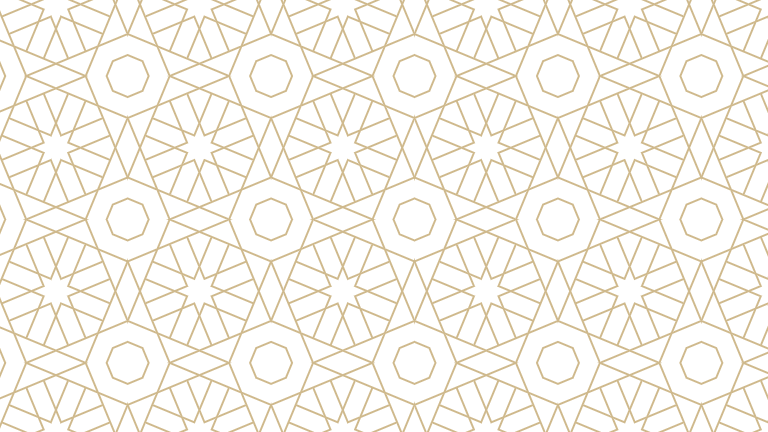
Write a WebGL 1 fragment shader that draws this pattern.

```glsl
precision highp float;
// Geometric lattice of thin gold lines on white: eightfold stars with kites,
// set in octagons, alternating with small nested octagons. Each square cell
// is folded by its mirror lines, so a few line distances draw everything.

uniform vec2 u_resolution;

// Unit normals at 22.5 and 67.5 degrees, the only line directions used
const vec2 FLAT = vec2(0.92388, 0.38268);
const vec2 STEEP = vec2(0.38268, 0.92388);
const float APOTHEM = 0.38268;

// Long lines that form the octagons, for p folded to 0 <= y <= x <= 0.5
float latticeLines(vec2 p) {
  float around = abs(dot(p, FLAT) - APOTHEM);
  float sideways = abs(dot(p, vec2(FLAT.x, -FLAT.y)) - APOTHEM);
  float diagonal = abs(dot(p, STEEP) - APOTHEM);
  return min(around, min(sideways, diagonal));
}

// Star outline and kite sides, for p folded to one eighth turn
float starAndKites(vec2 p) {
  // Mirror across the ray at 22.5 degrees
  vec2 mirror = vec2(-FLAT.y, FLAT.x);
  p -= 2.0 * max(dot(p, mirror), 0.0) * mirror;
  p.y = abs(p.y);

  vec2 fromTip = p - vec2(0.1716, 0.0);
  float starSide = abs(dot(fromTip, STEEP));
  float kiteSide = abs(dot(fromTip, mirror));
  kiteSide = max(kiteSide, dot(p, FLAT) - APOTHEM);
  return min(starSide, kiteSide);
}

// Small octagon centred on the corner of the cell
float smallOctagon(vec2 p) {
  vec2 c = abs(0.5 - p);
  return abs(max(dot(c, FLAT), dot(c, STEEP)) - 0.1353);
}

void main() {
  // About three cells fit the canvas height
  float cell = 0.332;
  vec2 uv = gl_FragCoord.xy / u_resolution.y;
  vec2 p = (uv - vec2(0.7935, 0.658)) / cell;
  float pixel = 1.0 / (cell * u_resolution.y);

  // Fold the cell into one triangle
  p = abs(fract(p + 0.5) - 0.5);
  p = vec2(max(p.x, p.y), min(p.x, p.y));

  float d = min(latticeLines(p), min(starAndKites(p), smallOctagon(p)));

  float ink = clamp(0.5 + (0.0068 - d) / pixel, 0.0, 1.0);
  vec3 color = mix(vec3(1.0), vec3(0.81, 0.725, 0.55), ink);
  gl_FragColor = vec4(color, 1.0);
}
```
